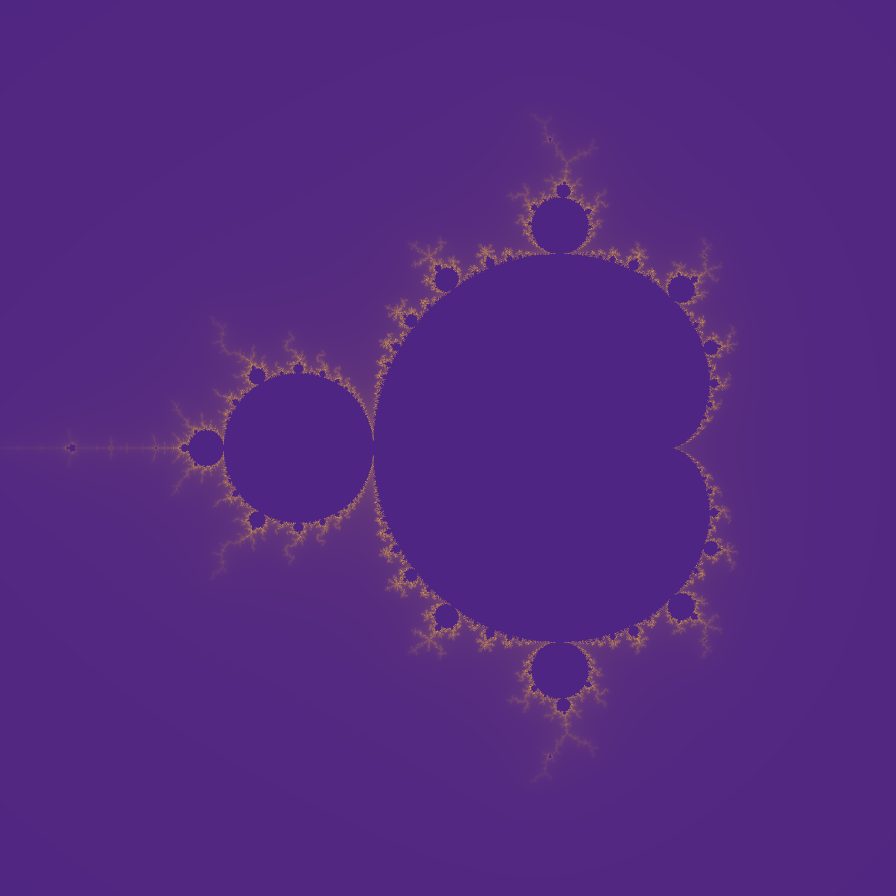
Write a three.js fragment shader that draws this background.

```glsl
// Draws the Mandelbrot set in flat violet with a golden glow along its boundary.

varying vec2 vUv;

const vec3 VIOLET = vec3(0.31, 0.146, 0.514);
const vec3 GOLD = vec3(1.0, 0.75, 0.2);
const vec2 VIEW_CORNER = vec2(-2.0, -1.5);  // plane position of the lower left
const float VIEW_SIZE = 3.0;                // plane units across the canvas
const int MAX_STEPS = 128;
const float ESCAPE_RADIUS = 16.0;
const int SAMPLES = 2;                      // samples per axis for smooth edges
const float SAMPLE_SPACING = 0.0008;        // in canvas units

// True inside the main cardioid or the disc to its left.
bool inMainBody(vec2 c) {
  float x = c.x - 0.25;
  float q = x * x + c.y * c.y;
  bool cardioid = q * (q + x) < 0.25 * c.y * c.y;
  bool disc = length(c + vec2(1.0, 0.0)) < 0.25;
  return cardioid || disc;
}

// Smooth escape time from 0 to 1; points that never escape give 0.
float escapeGlow(vec2 c) {
  if (inMainBody(c)) return 0.0;
  vec2 z = vec2(0.0);
  for (int i = 0; i < MAX_STEPS; i++) {
    z = vec2(z.x * z.x - z.y * z.y, 2.0 * z.x * z.y) + c;
    float r2 = dot(z, z);
    if (r2 > ESCAPE_RADIUS * ESCAPE_RADIUS) {
      float steps = float(i) + 1.0 - log2(0.5 * log2(r2));
      return clamp(steps / float(MAX_STEPS), 0.0, 1.0);
    }
  }
  return 0.0;
}

void main() {
  // Average a small grid of samples
  float glow = 0.0;
  float middle = 0.5 * float(SAMPLES - 1);
  for (int j = 0; j < SAMPLES; j++) {
    for (int i = 0; i < SAMPLES; i++) {
      vec2 offset = (vec2(float(i), float(j)) - middle) * SAMPLE_SPACING;
      glow += escapeGlow(VIEW_CORNER + (vUv + offset) * VIEW_SIZE);
    }
  }
  glow /= float(SAMPLES * SAMPLES);

  gl_FragColor = vec4(mix(VIOLET, GOLD, glow), 1.0);
}
```
